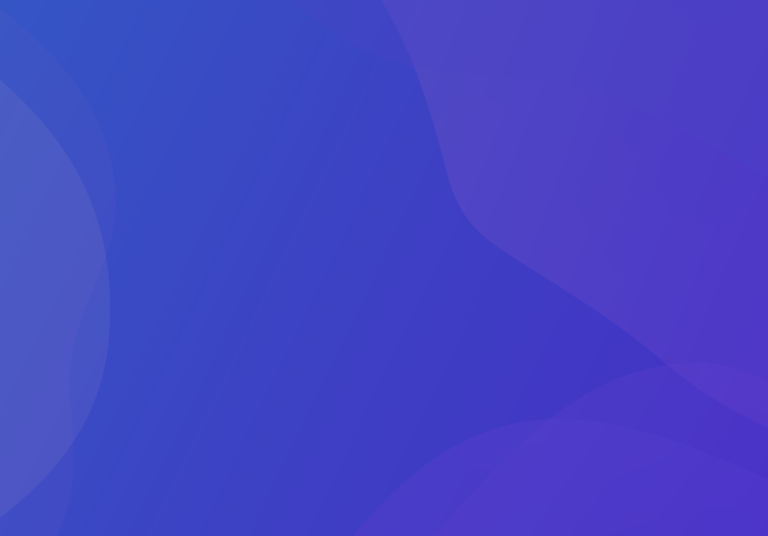
A Shadertoy shader for this background:

```glsl
// Blue to violet diagonal gradient with translucent overlapping waves along the edges.

// Canvas extent in units of its height
const vec2 CANVAS = vec2(1.43, 1.0);

// Backdrop gradient
const vec2 GRADIENT_DIR = vec2(0.87, -0.42);
const float GRADIENT_LENGTH = 1.664;
const vec3 AZURE  = vec3(0.208, 0.335, 0.772);
const vec3 INDIGO = vec3(0.240, 0.252, 0.766);
const vec3 VIOLET = vec3(0.272, 0.183, 0.780);

// Wave tints: rgb and opacity
const vec4 LEFT_BACK    = vec4(0.55, 0.38, 0.75, 0.08);
const vec4 LEFT_FRONT   = vec4(0.72, 0.62, 0.77, 0.11);
const vec4 RIBBON       = vec4(0.77, 0.43, 0.80, 0.13);
const vec4 TOP_VEIL     = vec4(0.29, 0.262, 0.77, 0.28);
const vec4 BOTTOM_BACK  = vec4(0.42, 0.26, 0.80, 0.22);
const vec4 BOTTOM_FRONT = vec4(0.33, 0.24, 0.80, 0.48);
const float RIBBON_FADE = 0.35;  // opacity lost toward the right edge
const float BOTTOM_FADE = 0.45;  // opacity lost toward the lower right

// Cubic Hermite span, straight past its ends; a knot is (position, value, slope)
float span(float x, vec3 a, vec3 b) {
    if (x < a.x) return a.y + a.z * (x - a.x);
    if (x > b.x) return b.y + b.z * (x - b.x);
    float h = b.x - a.x;
    float t = (x - a.x) / h;
    float s = 1.0 - t;
    return s * s * ((1.0 + 2.0 * t) * a.y + t * h * a.z)
         + t * t * ((3.0 - 2.0 * t) * b.y - s * h * b.z);
}

// Smooth curve through four knots
float curve(float x, vec3 a, vec3 b, vec3 c, vec3 d) {
    if (x < b.x) return span(x, a, b);
    return x < c.x ? span(x, b, c) : span(x, c, d);
}

// Antialiased coverage, inside where d is positive
float cover(float d) {
    return clamp(0.5 + d / max(fwidth(d), 1e-5), 0.0, 1.0);
}

vec3 tint(vec3 base, vec4 wave, float amount) {
    return mix(base, wave.rgb, wave.a * amount);
}

vec3 backdrop(vec2 p) {
    float t = dot(p - vec2(0.0, 1.0), GRADIENT_DIR) / GRADIENT_LENGTH;
    return t < 0.5 ? mix(AZURE, INDIGO, 2.0 * t)
                   : mix(INDIGO, VIOLET, 2.0 * t - 1.0);
}

void mainImage(out vec4 fragColor, in vec2 fragCoord) {
    vec2 uv = fragCoord / iResolution.xy;
    vec2 p = uv * CANVAS;
    vec3 color = backdrop(p);

    // Left waves: horizontal reach as a function of height
    float leftBack = curve(p.y, vec3(0.0, 0.106, 0.5), vec3(0.30, 0.130, 0.0),
                           vec3(0.618, 0.216, 0.0), vec3(1.0, -0.02, -1.35));
    float leftFront = p.y < 0.42
        ? span(p.y, vec3(0.034, 0.0, 1.3), vec3(0.42, 0.205, 0.0))
        : span(p.y, vec3(0.42, 0.205, 0.0), vec3(0.851, 0.0, -1.15));
    color = tint(color, LEFT_BACK, cover(leftBack - p.x));
    color = tint(color, LEFT_FRONT, cover(leftFront - p.x));

    // Large ribbon at the right and the veil across the top
    vec3 bend = vec3(0.36, 1.193, -1.25);
    float ribbon = p.y < bend.x
        ? span(p.y, vec3(0.20, 1.436, -2.3), bend)
        : curve(p.y, bend, vec3(0.53, 0.94, -1.55),
                vec3(0.72, 0.821, -0.28), vec3(1.0, 0.709, -0.62));
    float veil = curve(p.x, vec3(0.545, 1.0, -0.95), vec3(0.80, 0.871, -0.14),
                       vec3(1.06, 0.839, -0.20), vec3(1.433, 0.668, -0.52));
    float ribbonFade = 1.0 - RIBBON_FADE * smoothstep(0.55, 1.0, uv.x);
    color = tint(color, RIBBON, cover(p.x - ribbon) * ribbonFade);
    color = tint(color, TOP_VEIL, cover(p.y - veil));

    // Two hills at the bottom right: height as a function of x
    float hillBack = curve(p.x, vec3(0.806, 0.0, 1.1), vec3(1.026, 0.22, 0.8),
                           vec3(1.30, 0.323, 0.0), vec3(1.433, 0.287, -0.55));
    float hillFront = curve(p.x, vec3(0.657, 0.0, 1.2), vec3(0.84, 0.164, 0.57),
                            vec3(1.04, 0.2185, 0.0), vec3(1.433, 0.1045, -0.45));
    float hillFade = 1.0 - BOTTOM_FADE * smoothstep(0.4, 1.0, uv.x - uv.y);
    color = tint(color, BOTTOM_BACK, cover(hillBack - p.y) * hillFade);
    color = tint(color, BOTTOM_FRONT, cover(hillFront - p.y) * hillFade);

    fragColor = vec4(color, 1.0);
}
```
